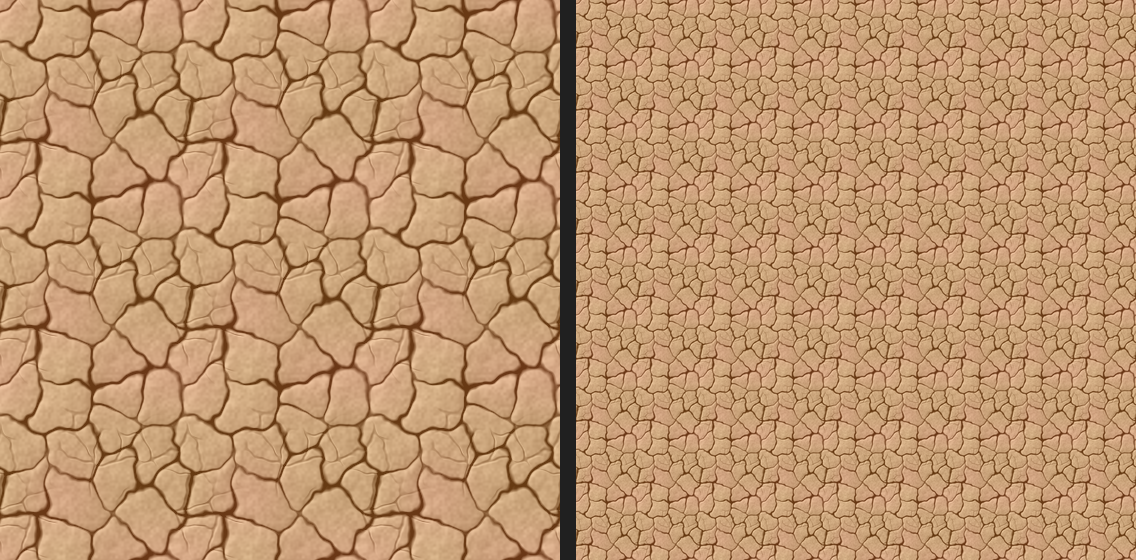
Left, the tile; right, the same tile 3 across and 3 down.
Reproduce this texture procedurally as a Shadertoy shader.

```glsl
// Dry cracked earth: rounded clay plates split by dark cracks, tiled three by three.

const float REPEATS = 3.0;    // tiles across and down
const float PLATES = 4.0;     // plates along one tile side
const float HAIRCELLS = 6.0;  // hairline crack cells along one tile side
const vec2 TO_LIGHT = vec2(-0.75, 0.66);
const vec3 CRACK_BROWN = vec3(0.41, 0.22, 0.08);
const vec3 CLAY_LIGHT = vec3(0.89, 0.73, 0.58);
const vec3 ROSE_TINT = vec3(0.012, -0.008, 0.010);

// Two random values for a lattice cell that wraps after "period" cells
vec2 hash2(vec2 cell, float period, float seed) {
    uvec2 c = uvec2(mod(cell, period));
    uint n = c.x * 1597u + c.y * 51749u + uint(seed) * 7919u + 17u;
    n = (n ^ (n >> 15u)) * 73244475u;
    n = (n ^ (n >> 13u)) * 73244475u;
    n ^= n >> 16u;
    return vec2(n & 65535u, n >> 16u) / 65535.0;
}

// Wrapping value noise, 0 to 1
float noise(vec2 p, float period, float seed) {
    p *= period;
    vec2 i = floor(p), f = fract(p);
    f = f * f * (3.0 - 2.0 * f);
    float a = hash2(i, period, seed).x;
    float b = hash2(i + vec2(1, 0), period, seed).x;
    float c = hash2(i + vec2(0, 1), period, seed).x;
    float d = hash2(i + vec2(1, 1), period, seed).x;
    return mix(mix(a, b, f.x), mix(c, d, f.x), f.y);
}

float fbm(vec2 p, float period, float seed) {
    float sum = 0.0, weight = 0.5;
    for (int k = 0; k < 3; k++) {
        sum += weight * noise(p, period, seed + float(k));
        period *= 2.0;
        weight *= 0.5;
    }
    return sum / 0.875;
}

float smoothMin(float a, float b, float k) {
    float h = max(k - abs(a - b), 0.0) / k;
    return min(a, b) - h * h * k * 0.25;
}

// Wrapping Voronoi: x = rounded distance to the border, y = random value of the cell
vec2 cells(vec2 p, float period, float seed) {
    p *= period;
    vec2 base = floor(p), f = fract(p);
    vec2 nearCell = vec2(0), nearOffset = vec2(0);
    float best = 9.0;
    for (int y = -1; y <= 1; y++)
    for (int x = -1; x <= 1; x++) {
        vec2 g = vec2(x, y);
        vec2 r = g + 0.06 + 0.88 * hash2(base + g, period, seed) - f;
        if (dot(r, r) < best) {
            best = dot(r, r);
            nearCell = g;
            nearOffset = r;
        }
    }
    float border = 1.0;
    for (int y = -2; y <= 2; y++)
    for (int x = -2; x <= 2; x++) {
        vec2 g = nearCell + vec2(x, y);
        vec2 r = g + 0.06 + 0.88 * hash2(base + g, period, seed) - f;
        vec2 gap = r - nearOffset;
        if (dot(gap, gap) > 0.0001)
            border = smoothMin(border, dot(0.5 * (r + nearOffset), normalize(gap)), 0.09);
    }
    return vec2(max(border, 0.0), hash2(base + nearCell, period, seed + 5.0).x);
}

// Bends straight cell borders into ragged ones
vec2 ragged(vec2 p) {
    vec2 broad = vec2(noise(p, 7.0, 11.0), noise(p, 7.0, 12.0)) - 0.5;
    vec2 fine = vec2(noise(p, 22.0, 13.0), noise(p, 22.0, 14.0)) - 0.5;
    return p + 0.085 * broad + 0.024 * fine;
}

// Hairline cracks, present only in patches
float hairline(vec2 p, vec2 bent, float blur) {
    float d = cells(bent, HAIRCELLS, 41.0).x;
    float patches = smoothstep(0.45, 0.7, noise(p, 5.0, 31.0));
    return patches * (1.0 - smoothstep(0.0, 0.03 + blur * HAIRCELLS, d));
}

// Surface height from domed plate edge, hairlines and grit
float surface(vec2 p, float border, float hair) {
    float dome = 1.0 - exp(-border / 0.085);
    return dome - 0.3 * hair + 0.85 * fbm(p, 14.0, 21.0);
}

void mainImage(out vec4 fragColor, in vec2 fragCoord) {
    vec2 p = fragCoord / iResolution.xy * REPEATS;
    float pixel = REPEATS / iResolution.y;

    // Plates and cracks here, and a small step towards the light
    vec2 bent = ragged(p);
    vec2 plate = cells(bent, PLATES, 3.0);
    float hair = hairline(p, bent, pixel);
    vec2 lit = p + 0.011 * TO_LIGHT;
    vec2 litBent = ragged(lit);
    float litHeight = surface(lit, cells(litBent, PLATES, 3.0).x, hairline(lit, litBent, pixel));
    float relief = surface(p, plate.x, hair) - litHeight;

    // Crack width and depth wander along the borders
    float wear = smoothstep(0.15, 0.75, noise(p, 4.0, 51.0));
    float width = mix(0.025, 0.06, wear) + 0.7 * pixel * PLATES;
    float crack = (1.0 - smoothstep(0.0, width, plate.x)) * mix(0.45, 0.85, wear);

    // Tone runs from crack brown to light clay
    float tone = 0.83 + 0.5 * clamp(relief, -0.6, 0.4);
    tone += 0.16 * (fbm(p, 6.0, 61.0) - 0.5) + 0.07 * (plate.y - 0.5);
    tone += 0.12 * (noise(p, 64.0, 71.0) - 0.5);
    tone -= crack + 0.2 * hair;
    vec3 colour = mix(CRACK_BROWN, CLAY_LIGHT, clamp(tone, 0.0, 1.08));
    colour += ROSE_TINT * (2.0 * noise(p, 3.0, 81.0) - 1.0);
    fragColor = vec4(colour, 1.0);
}
```
